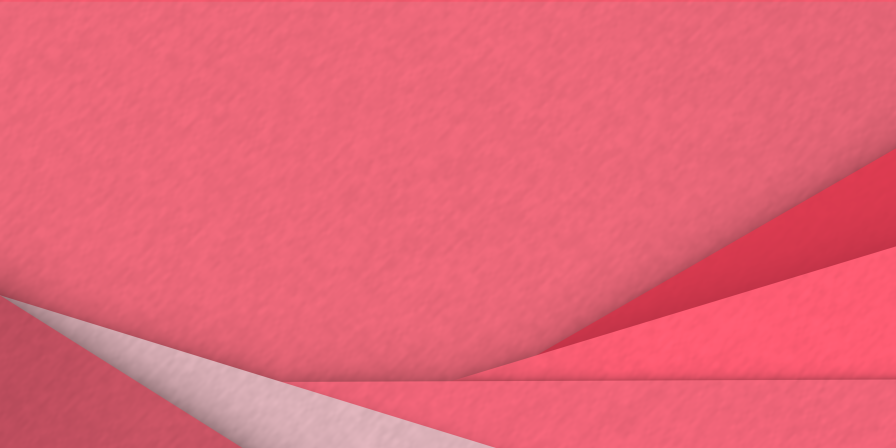
This background is drawn by a Shadertoy shader. Its source:

```glsl
// Layered pink paper sheets with soft shadows and a diagonal grain.

float hash(vec2 cell) {
    return fract(sin(dot(cell, vec2(127.1, 311.7))) * 43758.5453);
}

float noise(vec2 q) {
    vec2 cell = floor(q), f = fract(q);
    f = f * f * (3.0 - 2.0 * f);
    return mix(mix(hash(cell), hash(cell + vec2(1, 0)), f.x),
               mix(hash(cell + vec2(0, 1)), hash(cell + vec2(1, 1)), f.x), f.y);
}

// Signed distance to the line y = height + slope * x, positive above it.
float aboveLine(vec2 p, float height, float slope) {
    return (p.y - height - slope * p.x) / sqrt(1.0 + slope * slope);
}

// Lays a sheet over everything below its edge.
vec3 lay(vec3 under, vec3 sheet, float edge) {
    float blur = 0.7 / iResolution.y;
    return mix(sheet, under, smoothstep(-blur, blur, edge));
}

float shade(float dist, float width) {
    return exp(-max(dist, 0.0) / width);
}

void mainImage(out vec4 fragColor, in vec2 fragCoord) {
    vec2 p = fragCoord / iResolution.y;
    p.x += 1.0 - 0.5 * iResolution.x / iResolution.y;

    // Sheet edges
    float red = aboveLine(p, -0.483, 0.576);
    float coral = aboveLine(p, -0.156, 0.303);
    float strip = aboveLine(p, 0.145, 0.004);
    float pale = aboveLine(p, 0.341, -0.308);
    float corner = aboveLine(p, 0.341, -0.63);

    // Paper grain, stretched along the rising diagonal
    vec2 diagonal = vec2(p.x + p.y, p.y - p.x);
    float grain = 0.6 * noise(diagonal * vec2(28.0, 68.0))
                + 0.4 * noise(diagonal * vec2(60.0, 95.0) + 17.0) - 0.5;

    // Large sheet, shaded where the others overlap it
    float nearest = min(min(red, coral), min(strip, pale));
    vec3 color = mix(vec3(0.925, 0.405, 0.475), vec3(0.90, 0.395, 0.465),
                     smoothstep(1.2, 2.0, p.x));
    color *= 1.0 - 0.17 * shade(nearest, 0.045) - 0.08 * shade(nearest, 0.012);
    color *= 1.0 - 0.16 * shade(length(p - vec2(0.0, 0.341)), 0.06);
    color = mix(color, vec3(0.95, 0.35, 0.43), smoothstep(0.994, 0.998, p.y));

    // Smooth red wedge
    vec3 redSheet = mix(vec3(0.875, 0.235, 0.32), vec3(0.76, 0.20, 0.28),
                        shade(coral, 0.07));
    color = lay(color, redSheet, red);
    float grainAmount = mix(0.03, 0.085, smoothstep(-0.003, 0.003, max(red, -coral)));

    // Coral wedge and bottom strip
    vec3 coralSheet = mix(vec3(0.95, 0.37, 0.45), vec3(1.0, 0.36, 0.45),
                          smoothstep(1.0, 1.5, p.x));
    color = lay(color, coralSheet * (1.0 - 0.25 * shade(strip, 0.012)), coral);
    vec3 stripSheet = vec3(0.94, 0.39, 0.47) * (1.0 - 0.08 * shade(pale, 0.015));
    color = lay(color, stripSheet, strip);

    // Pale fold and dark corner
    vec3 paleSheet = mix(vec3(0.865, 0.695, 0.725), vec3(0.60, 0.47, 0.49),
                         shade(corner, 0.04));
    color = lay(color, paleSheet, pale);
    vec3 cornerSheet = mix(vec3(0.74, 0.30, 0.365), vec3(0.785, 0.325, 0.39),
                           smoothstep(0.0, 0.4, p.x));
    color = lay(color, cornerSheet, corner);

    fragColor = vec4(color * (1.0 + grainAmount * grain), 1.0);
}
```
